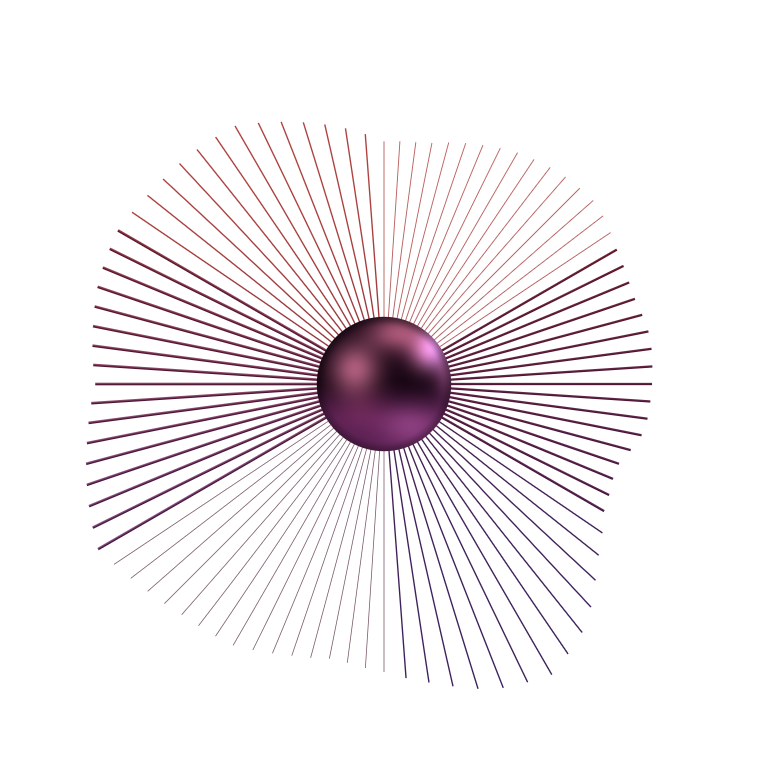
Write a WebGL 2 fragment shader that draws this background.

```glsl
#version 300 es
precision highp float;
// A glossy plum sphere with a wavy burst of fine rays on white.
uniform vec2 u_resolution;
out vec4 outColor;

const float TAU = 6.2831853;
const float SPHERE_RADIUS = 0.0875;
const int KNOTS = 36;

// Ray reach every ten degrees, in thousandths of the canvas
const float REACH[KNOTS] = float[KNOTS](
  349., 352., 344., 350., 363., 358., 348., 333., 318., 316., 340., 363.,
  388., 391., 393., 400., 395., 385., 376., 392., 411., 430., 411., 398.,
  393., 375., 363., 375., 396., 423., 437., 410., 362., 331., 320., 345.);

float reachAt(float turn) {
  float knot = fract(turn) * float(KNOTS);
  int i = int(knot) % KNOTS;
  return mix(REACH[i], REACH[(i + 1) % KNOTS], fract(knot)) * 0.001;
}

// Share of a pixel covered by a line, also right for lines under a pixel wide
float lineCoverage(float dist, float halfWidth, float pixel) {
  float outer = clamp(0.5 + (halfWidth - dist) / pixel, 0.0, 1.0);
  float inner = clamp(0.5 - (halfWidth + dist) / pixel, 0.0, 1.0);
  return outer - inner;
}

float glow(vec2 p, vec2 center, vec2 size) {
  vec2 q = (p - center) / size;
  return exp(-dot(q, q));
}

// Turn of the ray nearest to p; two of the six sectors are sparser
float nearestRay(vec2 p) {
  float sixth = fract(atan(p.y, p.x) / TAU + 1.0 / 12.0) * 6.0;
  float sector = floor(sixth);
  float steps = mod(sector, 3.0) == 2.0 ? 14.0 : 16.0;
  float place = floor(fract(sixth) * steps + 0.5) / steps;
  return fract((sector + place - 0.5) / 6.0);
}

// Ray colour and coverage
vec4 rayLayer(vec2 p, float pixel) {
  float turn = nearestRay(p);
  vec2 dir = vec2(cos(turn * TAU), sin(turn * TAU));
  float along = dot(p, dir);
  float side = dir.x * p.y - dir.y * p.x;
  float height = smoothstep(-0.3, 0.3, p.y);
  float halfWidth;
  vec3 color;
  if (abs(dir.x) > 0.865) {
    // Thick bevelled rays at left and right
    bool isLeft = dir.x < 0.0;
    halfWidth = isLeft ? 0.0017 : 0.0015;
    vec3 dark = mix(vec3(0.24, 0.08, 0.27), vec3(0.36, 0.08, 0.13), height);
    vec3 light = mix(vec3(0.57, 0.36, 0.55), vec3(0.60, 0.27, 0.32), height);
    float lit = smoothstep(-0.0012, 0.0014, side * sign(dir.x));
    color = mix(dark, light, lit * (isLeft ? 0.9 : 0.35));
  } else if (dir.y > 0.0) {
    bool isLeft = dir.x < -0.001;
    halfWidth = isLeft ? 0.0009 : 0.0006;
    color = mix(vec3(0.42, 0.15, 0.22), vec3(0.68, 0.26, 0.25), height);
    color = mix(color, vec3(0.76, 0.46, 0.46), isLeft ? 0.0 : 0.6);
  } else {
    bool isRight = dir.x > 0.001;
    halfWidth = isRight ? 0.0009 : 0.0005;
    color = isRight ? mix(vec3(0.24, 0.13, 0.36), vec3(0.34, 0.12, 0.22), height)
                    : vec3(0.47, 0.34, 0.41);
  }
  float tip = clamp(0.5 + (reachAt(turn) - along) / pixel, 0.0, 1.0);
  return vec4(color, lineCoverage(abs(side), halfWidth, pixel) * tip);
}

// Soft reflections on the sphere; p is in sphere radii
vec3 sphereColor(vec2 p) {
  vec3 color = mix(vec3(0.07, 0.01, 0.06), vec3(0.34, 0.12, 0.31),
                   smoothstep(0.1, -0.6, p.y));
  color += vec3(0.60, 0.35, 0.42) * glow(p, vec2(-0.43, 0.22), vec2(0.36, 0.38));
  color += vec3(0.56, 0.31, 0.38) * glow(p, vec2(0.20, 0.76), vec2(0.44, 0.27));
  color += vec3(0.50, 0.29, 0.38) * glow(p, vec2(0.62, 0.48), vec2(0.28, 0.30));
  color += vec3(0.36, 0.29, 0.48) * glow(p, vec2(0.74, 0.55), vec2(0.22, 0.28));
  color += vec3(0.34, 0.19, 0.30) * glow(p, vec2(0.95, 0.15), vec2(0.20, 0.34));
  color += vec3(0.20, 0.12, 0.18) * glow(p, vec2(0.40, -0.62), vec2(0.45, 0.32));
  color += vec3(0.08, 0.03, 0.04) * glow(p, vec2(-0.35, -0.40), vec2(0.40, 0.30));
  return color * mix(1.0, 0.75, smoothstep(0.85, 1.0, length(p)));
}

void main() {
  float scale = min(u_resolution.x, u_resolution.y);
  vec2 p = (gl_FragCoord.xy - 0.5 * u_resolution) / scale;
  float pixel = 1.0 / scale;

  vec4 ray = rayLayer(p, pixel);
  vec3 color = mix(vec3(1.0), ray.rgb, ray.a);

  float ball = clamp(0.5 + (SPHERE_RADIUS - length(p)) / pixel, 0.0, 1.0);
  color = mix(color, sphereColor(p / SPHERE_RADIUS), ball);
  outColor = vec4(color, 1.0);
}
```
